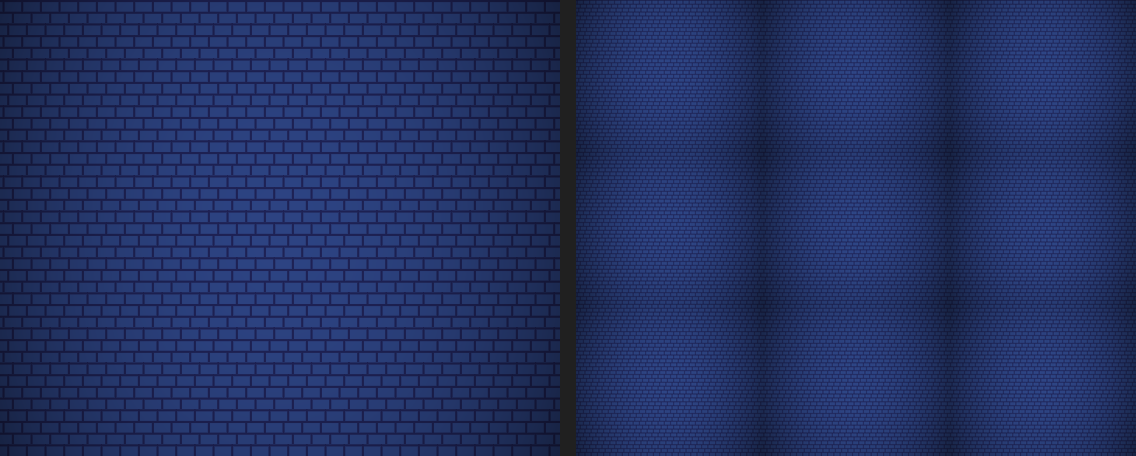
Left: one tile. Right: repeated 3 by 3.
Give the GLSL for this texture, as a Shadertoy shader.

```glsl
// Blue brick wall in a stepped bond: each course shifts by a quarter brick,
// in a cycle of three courses. Joints are distances to the nearest grid lines,
// and an even vignette, equal on opposite edges, darkens mainly the sides.

const float COLUMNS = 30.0;          // bricks across
const int COURSES = 39;              // brick rows, a multiple of BOND_CYCLE
const int BOND_CYCLE = 3;            // courses before the bond repeats
const float BOND_STEP = 0.25;        // shift per course, in bricks
const float FIRST_JOINT = 0.19;      // upright joint of the top course, in bricks
const float BED_CENTER = 0.09;       // level joint below the course top, in courses
const float JOINT_WIDTH = 0.0038;    // in canvas widths

const vec3 BRICK = vec3(0.175, 0.263, 0.510);
const vec3 MORTAR = vec3(0.118, 0.132, 0.332);

const vec2 VIGNETTE = vec2(0.38, 0.12);  // darkening at the sides and at top/bottom
const float VIGNETTE_POWER = 2.2;

// Distance to the nearest whole number
float lineDistance(float x) {
    return abs(fract(x + 0.5) - 0.5);
}

// Coverage of a joint at distance d from its center line, in canvas widths
float jointCoverage(float d) {
    return clamp(0.5 + (0.5 * JOINT_WIDTH - d) * iResolution.x, 0.0, 1.0);
}

void mainImage(out vec4 fragColor, in vec2 fragCoord) {
    vec2 uv = fragCoord / iResolution.xy;
    float aspect = iResolution.y / iResolution.x;

    // Courses are counted from the top
    float courses = float(COURSES);
    float y = (1.0 - uv.y) * courses;
    int course = int(floor(y));
    float shift = FIRST_JOINT + BOND_STEP * float((COURSES - course) % BOND_CYCLE);

    // Level and upright joints
    float bed = lineDistance(y - BED_CENTER) * aspect / courses;
    float upright = lineDistance(uv.x * COLUMNS - shift) / COLUMNS;
    float mortar = max(jointCoverage(bed), jointCoverage(upright));

    // Vignette, symmetric about both axes
    vec2 edge = pow(abs(2.0 * uv - 1.0), vec2(VIGNETTE_POWER));
    float light = 1.0 - dot(VIGNETTE, edge);

    fragColor = vec4(mix(BRICK, MORTAR, mortar) * light, 1.0);
}
```
